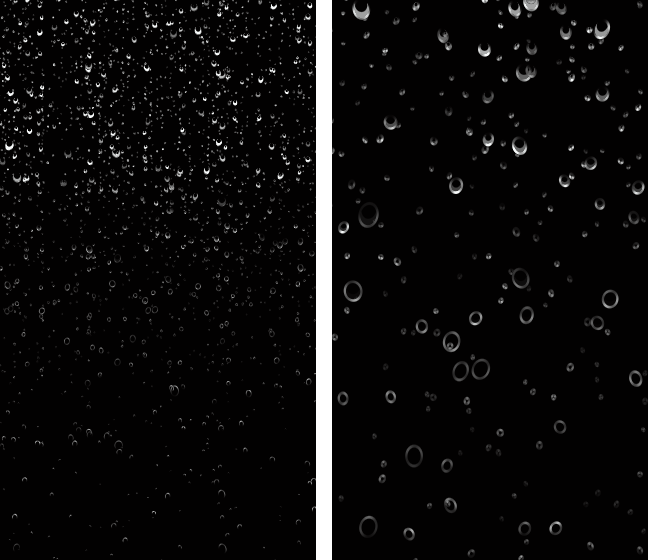
Left: the whole. Right: its middle third, enlarged.
A WebGL 1 fragment shader for this texture:

```glsl
precision highp float;
// Draws backlit raindrops on a black window pane, dense above and sparse below.

uniform vec2 u_resolution;

const vec3 NIGHT = vec3(0.008, 0.002, 0.002);
const vec3 GLINT = vec3(0.97, 0.98, 0.98);

float hash(vec2 p) {
  return fract(sin(dot(p, vec2(127.1, 311.7))) * 43758.5453);
}

// Antialiased coverage of a signed distance
float coverage(float dist, float pixel) {
  return clamp(0.5 - dist / pixel, 0.0, 1.0);
}

// One drop: a rim lit from one side, plus a filled crescent high on the pane
float drop(vec2 p, float radius, float height, float seed, float pixel) {
  float stretch = mix(1.05, 1.35, hash(vec2(seed, 3.7)));
  vec2 q = vec2(p.x + 0.3 * (seed - 0.5) * p.y, p.y / stretch);
  float dist = length(q) - radius;
  float angle = atan(q.y, q.x);

  // Light sits on the lower rim at the top and on the upper rim at the bottom
  float tilt = mix(0.9, -1.0, smoothstep(0.1, 0.8, height));
  float side = sin(angle + 1.2 * (seed - 0.5));
  float lit = smoothstep(-0.75, 0.6, side * tilt);
  lit *= 0.75 + 0.25 * sin(angle * 3.0 + seed * 40.0);
  float rim = coverage(abs(dist) - 0.0012, pixel) * lit;

  float hollowRadius = radius * 0.92 - 0.0008;
  float hollow = length(q - vec2(0.0, 0.5 * radius)) - hollowRadius;
  float crescent = coverage(max(dist, -hollow), pixel);
  return max(rim, crescent * smoothstep(0.45, 0.8, height));
}

// Scattered drops in columns, each column shifted and filled at random
float dropLayer(vec2 p, float cell, float radius, vec2 density, float aspect, float seed, float pixel) {
  float column = floor(p.x / cell);
  float shift = hash(vec2(column, seed)) * cell;
  float row = floor((p.y + shift) / cell);
  vec2 id = vec2(column, row) + seed * 17.0;
  vec2 center = (vec2(column, row) + 0.5) * cell - vec2(0.0, shift);
  float height = clamp(center.y / aspect, 0.0, 1.0);

  float columnFill = mix(0.35, 1.65, hash(vec2(column, seed + 5.3)));
  float chance = mix(density.x, density.y, smoothstep(0.1, 0.95, height)) * columnFill;
  float present = step(hash(id), chance);

  vec2 jitter = vec2(hash(id + 1.3), hash(id + 2.9)) - 0.5;
  float pick = hash(id + 4.1);
  float size = radius * mix(0.55, 1.0, pick * pick);
  float glow = mix(0.4, 1.35, hash(id + 6.7));
  glow *= mix(0.72, 1.15, smoothstep(0.3, 0.8, height));
  vec2 local = p - center - jitter * cell * 0.45;
  return present * glow * drop(local, size, height, hash(id + 8.2), pixel);
}

void main() {
  vec2 p = gl_FragCoord.xy / u_resolution.x;
  float aspect = u_resolution.y / u_resolution.x;
  float pixel = 1.0 / u_resolution.x;

  // Fine spray
  float light = 0.8 * dropLayer(p, 0.018, 0.0029, vec2(0.015, 0.27), aspect, 1.0, pixel);
  light = max(light, 0.5 * dropLayer(p + 0.007, 0.015, 0.0019, vec2(0.015, 0.24), aspect, 2.0, pixel));

  // Ordinary drops
  light = max(light, dropLayer(p, 0.037, 0.0078, vec2(0.04, 0.25), aspect, 3.0, pixel));
  light = max(light, dropLayer(p + 0.019, 0.041, 0.0085, vec2(0.05, 0.2), aspect, 4.0, pixel));

  // Heavy drops
  light = max(light, dropLayer(p, 0.083, 0.0128, vec2(0.08, 0.22), aspect, 5.0, pixel));

  gl_FragColor = vec4(mix(NIGHT, GLINT, clamp(light, 0.0, 1.0)), 1.0);
}
```
